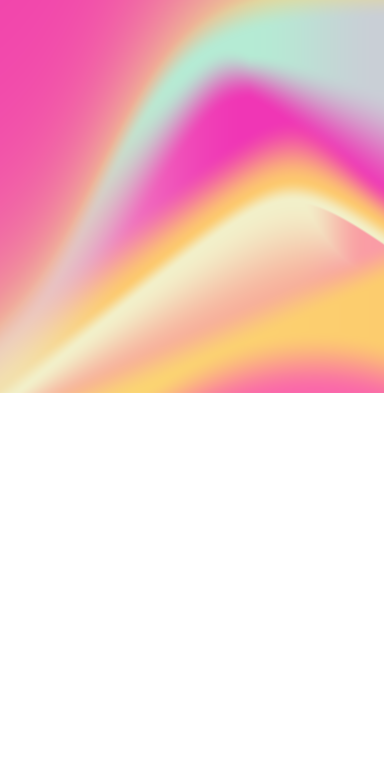
Reproduce this background procedurally as a Shadertoy shader.

```glsl
// Soft folded ribbons of pink, mint, magenta and gold above a plain white panel.
// Each fold follows a curve y(x); colours are blended in order from the top down,
// using the signed height below each curve. Lengths are in canvas widths.

// Rounded arch: a tilted hyperbola with its centre at (cx, top).
float arch(float x, float cx, float top, float tilt, float steep, float roundness) {
    float dx = x - cx;
    return top + tilt * dx + length(vec2(steep * dx, roundness)) - roundness;
}

vec3 ribbons(float x, float y, float pixel) {
    // Heights below the folds; y grows downward
    float outer = y + 0.03 - 1.0 / (1.0 + exp((x - 0.25) * 8.0));
    float inner = y - arch(x, 0.58, 0.205, -0.42, 1.05, 0.1);
    float crestY = arch(x, 0.76, 0.517, -0.03, 0.8, 0.1);
    float crest = y - crestY;
    float goldY = 0.69 + 0.44 * (1.0 - x);
    float base = y - 0.95 - 0.8 * (x - 0.82) * (x - 0.82);

    // Pink field, warming toward the outer fold
    vec3 warm = mix(vec3(0.94, 0.70, 0.58), vec3(0.91, 0.85, 0.58), smoothstep(0.35, 0.8, x));
    vec3 color = mix(vec3(0.95, 0.26, 0.68), warm, exp(-4.0 * max(-outer, 0.0)));

    // Mint fold, sandy on the left and grey on the right
    vec3 mint = mix(vec3(0.91, 0.80, 0.74), vec3(0.71, 0.92, 0.83), smoothstep(0.05, 0.5, x));
    mint = mix(mint, vec3(0.79, 0.81, 0.84), smoothstep(0.65, 1.0, x));
    color = mix(color, mint, smoothstep(-0.03, 0.08, outer));

    // Magenta fold, paler on the left
    vec3 magenta = mix(vec3(0.94, 0.75, 0.79), vec3(0.94, 0.21, 0.71), smoothstep(0.0, 0.65, x));
    float spread = 0.06 + 0.25 * abs(x - 0.65);
    color = mix(color, magenta, smoothstep(-spread, spread, inner));

    // Golden glow rising into the cream crest
    vec3 glow = mix(vec3(0.95, 0.88, 0.68), vec3(0.99, 0.79, 0.43), smoothstep(0.0, 0.35, x));
    float reach = mix(0.21, 0.15, smoothstep(0.75, 1.0, x));
    color = mix(color, glow, smoothstep(-reach, -0.035, crest));
    color = mix(color, vec3(0.95, 0.94, 0.79), smoothstep(-0.05, 0.008, crest));

    // Rosy inner face, with a crisp crease on the right
    float face = smoothstep(0.0, 0.95, crest / max(goldY - crestY, 0.02));
    float crease = smoothstep(0.78, 0.95, x) * smoothstep(0.008 - pixel, 0.012 + pixel, crest);
    vec3 rose = mix(vec3(0.97, 0.68, 0.60), vec3(0.98, 0.61, 0.65), smoothstep(0.75, 1.0, x));
    color = mix(color, rose, max(face, crease));

    // Gold band and the pink at its foot
    vec3 gold = mix(vec3(0.98, 0.85, 0.46), vec3(0.99, 0.80, 0.43), x);
    color = mix(color, gold, smoothstep(-0.06, 0.05, y - goldY));
    return mix(color, vec3(0.98, 0.40, 0.67), smoothstep(-0.09, 0.08, base));
}

void mainImage(out vec4 fragColor, in vec2 fragCoord) {
    vec2 uv = fragCoord / iResolution.xy;
    float y = 2.0 * (1.0 - uv.y);
    float pixel = 1.0 / iResolution.x;
    float panel = clamp((y - 1.0234) / pixel + 0.5, 0.0, 1.0);
    fragColor = vec4(mix(ribbons(uv.x, y, pixel), vec3(1.0), panel), 1.0);
}
```
